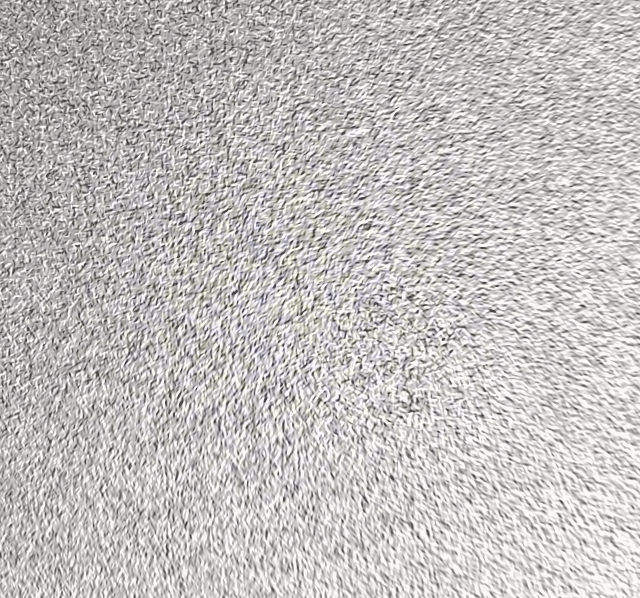
A Shadertoy shader for this texture:

```glsl
// Fine metallic grain under a soft diagonal light, dim upper left to bright lower right.
// Each grain is a small ridged spot scattered in a cell; spots lean along a direction
// field that turns around a pivot, loosely in the dim part and tightly in the bright.

#define GRAINS     225.0              // cells per canvas height
#define PIVOT      vec2(0.655, 0.39)  // centre of the turning field
#define TILT       -0.35              // base direction in radians
#define WIDTH      vec2(0.37, 0.52)   // spot width in cells, dim to bright side
#define STRETCH    1.75               // spot length over width
#define SCATTER    vec2(1.5, 0.45)    // stray of spot direction, loose to tight
#define RIDGE      0.62               // strength of the opposite-toned flanks
#define TONE       vec2(0.615, 0.90)  // mean tone, dim to bright side
#define CONTRAST   vec2(0.13, 0.18)   // grain contrast, rim to middle
#define GLINT      0.04               // strength of the colour glints
#define WARMTH     vec3(0.007, 0.0, -0.004)

const int REACH = 3;

vec3 hash3(vec2 cell) {
    vec3 q = fract(cell.xyx * vec3(0.1031, 0.1030, 0.0973));
    q += dot(q, q.yxz + 33.33);
    return fract((q.xxy + q.yzz) * q.zyx);
}

// Sum of stretched spots, near unit deviation
float grainField(vec2 p, float angle, float scatter, float width) {
    vec2 g = p * GRAINS;
    vec2 home = floor(g);
    float sum = 0.0;
    for (int j = -REACH; j <= REACH; j++) {
        for (int i = -REACH; i <= REACH; i++) {
            vec2 cell = home + vec2(i, j);
            vec3 place = hash3(cell + 17.0);
            vec3 kind = hash3(cell + 411.0);
            vec2 d = g - cell - place.xy;

            // Own direction and size of this spot
            float lean = angle + scatter * (2.0 * kind.x - 1.0);
            vec2 along = vec2(cos(lean), sin(lean));
            float size = width * mix(0.75, 1.25, kind.y);
            float u = dot(d, vec2(-along.y, along.x)) / size;
            float v = dot(d, along) / (size * STRETCH);
            float spot = exp(-0.5 * (u * u + v * v));
            sum += spot * (1.0 - RIDGE * u * u) * (2.0 * place.z - 1.0);
        }
    }
    return sum / (width * sqrt(0.7 * STRETCH));
}

// Smooth patches from layered sines, -1 to 1
float patches(vec2 p) {
    float a = sin(61.0 * p.x + 3.0 * sin(39.0 * p.y + 1.0));
    float b = sin(73.0 * p.y + 3.0 * sin(47.0 * p.x));
    return a * b;
}

void mainImage(out vec4 fragColor, in vec2 fragCoord) {
    vec2 uv = fragCoord / iResolution.xy;
    vec2 p = fragCoord / iResolution.y;

    // Diagonal light
    float light = clamp(0.5 + 0.55 * (uv.x - 0.5) - 0.45 * (uv.y - 0.5), 0.0, 1.0);

    // Half-turn direction field, disordered near the pivot and in the dim part
    vec2 arm = p - PIVOT;
    float angle = 0.5 * atan(arm.y, arm.x + 1e-5) + TILT;
    float order = smoothstep(0.0, 0.25, length(arm)) * smoothstep(0.0, 0.55, light);
    float scatter = mix(SCATTER.x, SCATTER.y, order);
    float width = mix(WIDTH.x, WIDTH.y, light * light);
    float grain = grainField(p, angle, scatter, width);

    // Tone with crisper, darker-lined grain in the middle
    vec2 fromMiddle = uv - vec2(0.45, 0.52);
    float middle = exp(-6.0 * dot(fromMiddle, fromMiddle));
    grain -= 0.1 * middle * (grain * grain - 1.0);
    float tone = mix(TONE.x, TONE.y, light);
    tone += mix(CONTRAST.x, CONTRAST.y, middle) * grain;
    tone = clamp(tone, 0.27, 0.975);

    // Yellow and lilac glints in drifting patches
    float hue = patches(p) + 0.6 * patches(2.3 * p.yx + 0.4);
    vec3 glint = vec3(0.2, 0.2, -0.8) * hue * GLINT * middle * middle;

    fragColor = vec4(clamp(tone + WARMTH + glint, 0.0, 1.0), 1.0);
}
```
